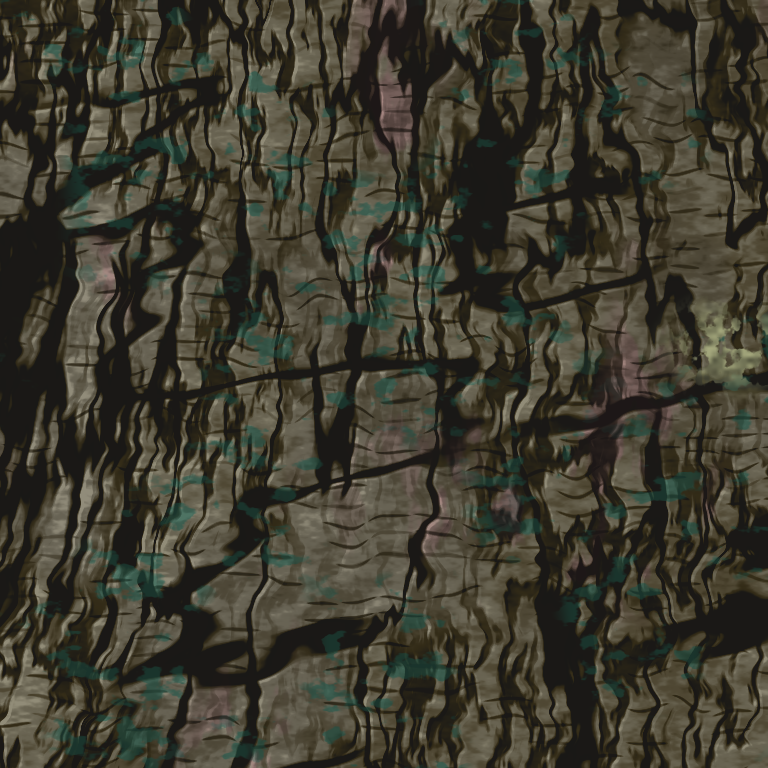
Write a Shadertoy shader that draws this texture.

```glsl
// Weathered tree bark: upright jagged fissures between grey-brown plates.
// Contours of stretched fractal noise cut the fissures, short level checks
// split the plates, and a tone ramp with sparse lichen tints colours them.

float hash(vec2 p) {
    p = fract(p * vec2(123.34, 456.21));
    p += dot(p, p + 45.32);
    return fract(p.x * p.y);
}

float noise(vec2 p) {
    vec2 cell = floor(p), f = fract(p);
    f = f * f * (3.0 - 2.0 * f);
    float low = mix(hash(cell), hash(cell + vec2(1, 0)), f.x);
    float high = mix(hash(cell + vec2(0, 1)), hash(cell + vec2(1, 1)), f.x);
    return mix(low, high, f.y);
}

float fbm(vec2 p) {
    float sum = 0.0, amp = 0.53;
    for (int i = 0; i < 4; i++) {
        sum += amp * noise(p);
        p = p * 2.03 + vec2(17.3, 9.1);
        amp *= 0.5;
    }
    return sum;
}

// 0 inside a crevice, 1 on the plates beside it
float crevice(vec2 p, float width) {
    return smoothstep(width * 0.3, width, abs(fbm(p) - 0.5));
}

// Leaning grain at the lower left, with small sideways steps everywhere
vec2 grainSpace(vec2 p) {
    float lean = 0.36 * p.y * (1.0 - 0.5 * p.y) * (1.0 - smoothstep(0.0, 0.65, p.x));
    float jag = 0.022 * (noise(p * vec2(14, 24)) - 0.5) + 0.008 * (noise(p * vec2(50, 70)) - 0.5);
    return vec2(p.x - lean + jag, p.y + 0.02 * noise(p * vec2(25, 8)));
}

float roughness(vec2 p) {
    float edge = 0.22 * smoothstep(0.6, 0.95, p.x) + 0.12 * (1.0 - smoothstep(0.0, 0.35, p.y));
    return smoothstep(0.38, 0.62, fbm(p * vec2(6, 3.5) + 4.7) + edge);
}

float barkHeight(vec2 p) {
    vec2 q = grainSpace(p);
    float width = mix(0.015, 0.1, noise(q * vec2(8, 5) + 31.0));
    float deep = crevice(q * vec2(13, 3.0) + 2.6, width);
    float flakes = crevice(q * vec2(34, 11) + 50.0, 0.12);
    // Rare slanting seams across the trunk
    float seamMask = smoothstep(0.5, 0.7, noise(p * vec2(3, 4) + 8.0));
    float seam = crevice(vec2(p.x * 2.5, (p.y - 0.25 * p.x) * 6.0) + 77.0, 0.045);
    float plate = mix(1.0, 0.25 + 0.75 * flakes, 0.2 + 0.8 * roughness(p));
    return deep * plate * mix(1.0, seam, seamMask);
}

// Thin level cracks, tapered at both ends, staggered from column to column
float levelChecks(vec2 p) {
    float x = p.x * 17.0 + 1.2 * noise(p * vec2(6, 9));
    float column = floor(x);
    float y = p.y * 42.0 + 7.0 * hash(vec2(column, 3.0)) + 1.1 * noise(p * vec2(24, 13));
    float taper = 1.0 - pow(abs(2.0 * fract(x) - 1.0), 2.0);
    float halfWidth = 0.11 * taper;
    float line = 1.0 - smoothstep(halfWidth * 0.3, halfWidth + 0.05, abs(fract(y) - 0.5));
    return line * smoothstep(0.0, 0.4, taper) * smoothstep(0.35, 0.75, hash(vec2(column, floor(y))));
}

vec3 barkRamp(float tone) {
    vec3 c = mix(vec3(0.10, 0.095, 0.085), vec3(0.20, 0.17, 0.09), smoothstep(0.08, 0.30, tone));
    c = mix(c, vec3(0.31, 0.28, 0.20), smoothstep(0.28, 0.54, tone));
    c = mix(c, vec3(0.41, 0.39, 0.32), smoothstep(0.54, 0.78, tone));
    return mix(c, vec3(0.57, 0.55, 0.47), smoothstep(0.78, 1.0, tone));
}

void mainImage(out vec4 fragColor, in vec2 fragCoord) {
    vec2 p = fragCoord / iResolution.y;

    // Relief lit from the upper left
    float height = barkHeight(p);
    float relief = height - barkHeight(p + vec2(-0.004, 0.003));

    // Plate tone: broad shade, fibres, fine grain and checks
    float shade = 0.70 + 0.10 * (1.0 - smoothstep(0.0, 0.4, p.x)) - 0.06 * smoothstep(0.6, 0.9, p.x);
    shade += 0.5 * (fbm(p * vec2(38, 70)) - 0.5) + 0.3 * (fbm(p * 9.0 + 60.0) - 0.5);
    shade += 0.16 * (noise(p * vec2(110, 240)) - 0.5);
    float tone = height * shade * (1.0 - 0.65 * levelChecks(p)) + 0.2 * relief;
    vec3 color = barkRamp(tone);

    // Greyer smooth plates
    float luma = dot(color, vec3(0.3, 0.59, 0.11));
    color = mix(color, luma * vec3(1.03, 0.99, 0.9), 0.35 * (1.0 - roughness(p)) * height);

    // Teal algae flecks and faint pink stains
    float algae = smoothstep(0.60, 0.70, fbm(p * vec2(30, 48) + 21.0))
                * smoothstep(0.42, 0.6, noise(p * 6.0 + 13.0));
    color = mix(color, vec3(0.08, 0.20, 0.165) + luma * vec3(0.25, 0.4, 0.36), 0.75 * algae);
    float stain = smoothstep(0.56, 0.68, fbm(p * vec2(24, 12) + 90.0))
                * smoothstep(0.6, 0.8, noise(p * vec2(6, 3) + 41.0));
    color = mix(color, luma * vec3(1.25, 0.95, 0.95), 0.7 * stain);

    // Pale crusty lichen near the right edge
    float crust = 1.0 - smoothstep(0.02, 0.09, length((p - vec2(0.95, 0.55)) * vec2(0.8, 1.1)));
    crust *= smoothstep(0.46, 0.56, fbm(p * 45.0 + 5.0));
    color = mix(color, vec3(0.50, 0.51, 0.38) * (0.7 + 0.6 * noise(p * 130.0)), crust);

    fragColor = vec4(color, 1.0);
}
```
